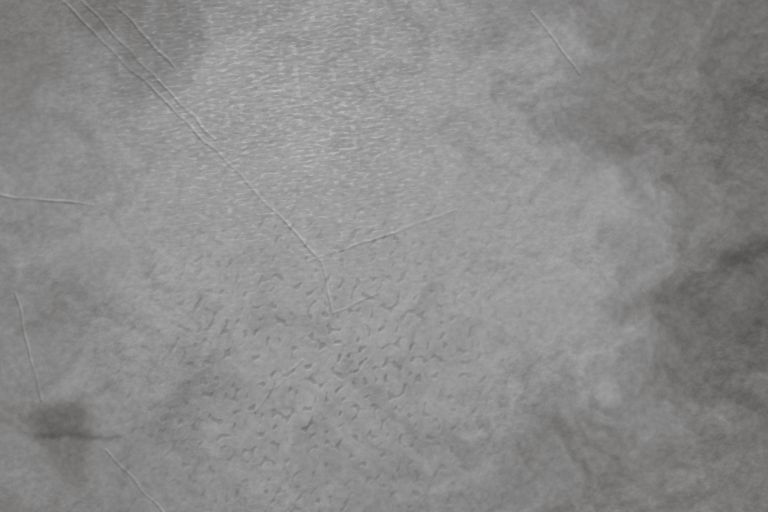
This texture is drawn by a Shadertoy shader. Its source:

```glsl
// Trowelled grey plaster: warped cloudy stains, mottling and fine grain give
// the tone; a patchy height field of bumps, brush marks, drags and pits is lit
// softly from above, and raised scratches are lit across their own slope.

const float BASE_TONE = 0.568;
const float CLOUD_GAIN = 0.115;
const float MOTTLE_GAIN = 0.055;
const float GRAIN_GAIN = 0.040;
const float GLINT_GAIN = 0.060;
const float PIT_DIRT = 0.060;
const float VIGNETTE = 0.12;
const float RELIEF_GAIN = 0.075;
const float SCRATCH_GAIN = 0.080;
const float SCRATCH_WIDTH = 0.0030;
const float HIGHLIGHT_KNEE = 0.60;
const vec2 LIGHT_STEP = vec2(-0.0010, 0.0034);
const vec2 SCRATCH_STEP = vec2(0.0011, 0.0032);
const vec2 DRAG_ALONG = vec2(0.50, 0.866);
const vec2 DRAG_ACROSS = vec2(0.866, -0.50);
const vec3 WARM_TINT = vec3(1.008, 0.998, 0.985);
const vec3 COOL_TINT = vec3(1.004, 0.998, 1.000);

// Smudges: centre, radius, tone change
const int SMUDGES = 11;
const vec4 SMUDGE[SMUDGES] = vec4[SMUDGES](
    vec4(0.58, 0.79, 0.30, 0.06), vec4(1.03, 0.53, 0.27, 0.07),
    vec4(0.38, 0.45, 0.35, 0.05), vec4(1.46, 0.72, 0.26, -0.08),
    vec4(0.38, 0.22, 0.10, -0.07), vec4(0.13, 0.17, 0.06, -0.10),
    vec4(1.14, 0.08, 0.12, -0.07), vec4(0.00, 1.00, 0.25, -0.05),
    vec4(1.42, 0.34, 0.18, -0.07), vec4(1.17, 0.68, 0.07, -0.06),
    vec4(0.16, 0.37, 0.07, -0.06));

// Scratches: start and end
const int SCRATCHES = 12;
const vec4 SCRATCH[SCRATCHES] = vec4[SCRATCHES](
    vec4(0.10, 1.02, 0.47, 0.66), vec4(0.47, 0.66, 0.63, 0.49),
    vec4(0.60, 0.49, 0.89, 0.59), vec4(0.63, 0.49, 0.65, 0.39),
    vec4(0.65, 0.39, 0.74, 0.43), vec4(1.04, 0.98, 1.13, 0.86),
    vec4(0.23, 0.99, 0.34, 0.87), vec4(0.00, 0.62, 0.18, 0.60),
    vec4(0.03, 0.43, 0.08, 0.22), vec4(0.21, 0.12, 0.32, 0.00),
    vec4(0.50, 0.20, 0.59, 0.30), vec4(0.16, 1.00, 0.42, 0.73));

vec2 hashGradient(vec2 cell) {
    vec3 q = fract(cell.xyx * vec3(0.1031, 0.1030, 0.0973));
    q += dot(q, q.yzx + 33.33);
    float angle = 6.2832 * fract((q.x + q.y) * q.z);
    return vec2(cos(angle), sin(angle));
}

float gradientNoise(vec2 p) {
    vec2 i = floor(p), f = fract(p);
    vec2 u = f * f * f * (f * (f * 6.0 - 15.0) + 10.0);
    vec2 right = vec2(1, 0), up = vec2(0, 1);
    float low = mix(dot(hashGradient(i), f),
                    dot(hashGradient(i + right), f - right), u.x);
    float high = mix(dot(hashGradient(i + up), f - up),
                     dot(hashGradient(i + 1.0), f - 1.0), u.x);
    return 1.4 * mix(low, high, u.y);
}

// Each octave is turned, which hides the noise lattice
float fbm(vec2 p) {
    float sum = 0.0, gain = 0.6;
    for (int i = 0; i < 5; i++) {
        p = mat2(1.6, 1.2, -1.2, 1.6) * p + 7.3;
        sum += gain * gradientNoise(p);
        gain *= 0.52;
    }
    return sum;
}

float segmentDistance(vec2 p, vec2 a, vec2 b) {
    vec2 ap = p - a, ab = b - a;
    return length(ap - ab * clamp(dot(ap, ab) / dot(ab, ab), 0.0, 1.0));
}

float spot(vec2 p, vec2 centre, float radius) {
    vec2 d = (p - centre) / radius;
    return exp(-dot(d, d));
}

// Small rounded hollows, densest below the middle
float pits(vec2 p) {
    vec2 slanted = vec2(dot(p, DRAG_ACROSS) * 72.0, dot(p, DRAG_ALONG) * 56.0);
    return spot(p, vec2(0.62, 0.27), 0.36) * smoothstep(0.15, 0.70, gradientNoise(slanted));
}

// Fine, nearly level brush marks in the upper part
float brushMarks(vec2 p, vec2 scale) {
    vec2 brushed = vec2(p.x + 0.1 * p.y, p.y - 0.1 * p.x);
    float weight = 0.1 + spot(p, vec2(0.58, 0.86), 0.38);
    return weight * gradientNoise(brushed * scale);
}

float surfaceHeight(vec2 p) {
    float patches = 0.35 + 0.9 * smoothstep(-0.25, 0.4, gradientNoise(p * 4.5 + 3.0));
    float h = 0.8 * patches * fbm(p * 20.0);
    h += 0.5 * brushMarks(p, vec2(50.0, 140.0));
    // Steep soft drags to the lower right
    vec2 dragged = vec2(dot(p, DRAG_ACROSS), dot(p, DRAG_ALONG));
    float drags = patches * smoothstep(0.6, 1.0, p.x) * smoothstep(0.9, 0.4, p.y);
    h += 0.8 * drags * gradientNoise(dragged * vec2(36.0, 17.0));
    return h - 0.8 * pits(p);
}

// Thin raised ridges that waver and fade
float scratchHeight(vec2 p) {
    vec2 wobble = 0.004 * vec2(gradientNoise(p * 19.0), gradientNoise(p * 19.0 + 40.0));
    float strength = 0.6 + 0.5 * smoothstep(-0.3, 0.3, gradientNoise(p * 13.0));
    float nearest = 1.0;
    for (int i = 0; i < SCRATCHES; i++)
        nearest = min(nearest, segmentDistance(p + wobble, SCRATCH[i].xy, SCRATCH[i].zw));
    return strength * exp(-pow(nearest / SCRATCH_WIDTH, 2.0));
}

void mainImage(out vec4 fragColor, in vec2 fragCoord) {
    vec2 p = fragCoord / iResolution.y;
    vec2 warp = vec2(fbm(p * 2.5), fbm(p * 2.5 + 31.0));

    // Broad tone: vignette, clouds, mottling, smudges
    vec2 fromCentre = p - vec2(0.72, 0.52);
    float tone = BASE_TONE - VIGNETTE * dot(fromCentre, fromCentre);
    tone += CLOUD_GAIN * (0.6 * fbm(p * 1.6 + 0.5 * warp) + 0.45 * fbm(p * 5.5 + warp));
    tone += MOTTLE_GAIN * smoothstep(-0.3, 1.2, p.x) * fbm(p * 11.0 + warp);
    for (int i = 0; i < SMUDGES; i++)
        tone += SMUDGE[i].w * spot(p + 0.12 * warp, SMUDGE[i].xy, SMUDGE[i].z);

    // Dark trowel drag and a small stained bar
    float drag = segmentDistance(p + 0.03 * warp, vec2(1.20, 0.39), vec2(1.52, 0.52));
    float bar = segmentDistance(p + 0.03 * warp, vec2(0.07, 0.145), vec2(0.23, 0.15));
    tone -= 0.07 * exp(-pow(drag / 0.026, 2.0)) + 0.06 * exp(-pow(bar / 0.008, 2.0));
    tone -= 0.6 * max(tone - HIGHLIGHT_KNEE, 0.0);

    // Fine grain, glints on the brush marks, dirt in the pits
    tone += GRAIN_GAIN * fbm(p * 38.0);
    tone += GLINT_GAIN * smoothstep(0.08, 0.5, brushMarks(p + 5e-4 * warp, vec2(70.0, 180.0)));
    tone -= PIT_DIRT * pits(p);

    // Relief and scratches
    tone += RELIEF_GAIN * (surfaceHeight(p) - surfaceHeight(p + LIGHT_STEP));
    tone += SCRATCH_GAIN * (scratchHeight(p) - scratchHeight(p + SCRATCH_STEP));

    vec3 tint = mix(WARM_TINT, COOL_TINT, smoothstep(0.42, 0.56, tone));
    fragColor = vec4(clamp(tone * tint, 0.0, 1.0), 1.0);
}
```
